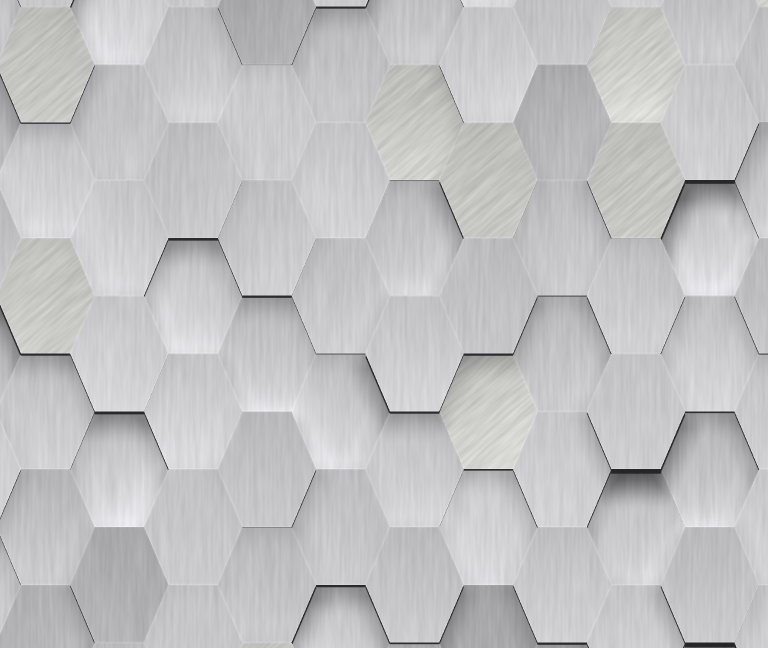
This pattern is drawn by a Shadertoy shader. Its source:

```glsl
// Wall of brushed metal hexagon tiles set at different depths.
// Each tile takes a height, tone and grain from a hash of its lattice cell;
// higher neighbours add a dark side face, a soft shadow and reflected light.

// Lengths are fractions of the canvas height.
const vec2 PITCH = vec2(0.1139, 0.0892);   // column spacing, half row spacing
const vec2 ORIGIN = vec2(0.0703, 0.0084);  // centre of cell (0, 0)
const float SIDE_DEPTH = 0.0075;
const float SHADOW_DROP = 0.032;
const float SHADOW_BLUR = 0.036;
const vec3 COOL_STEEL = vec3(0.996, 0.996, 1.012);
const vec3 WARM_STEEL = vec3(1.0, 1.0, 0.985);
const vec3 SIDE_COLOR = vec3(0.13, 0.13, 0.14);

// Three random values in 0..1 for an integer cell.
vec3 hash3(vec2 cell, float seed) {
    uvec3 v = uvec3(ivec3(vec3(cell, seed)));
    v = v * 1664525u + 1013904223u;
    v.x += v.y * v.z; v.y += v.z * v.x; v.z += v.x * v.y;
    v ^= v >> 16u;
    v.x += v.y * v.z; v.y += v.z * v.x; v.z += v.x * v.y;
    return vec3(v >> 8u) / 16777216.0;
}

float cornerSlope(vec2 cell, vec2 f, vec2 corner) {
    float angle = 6.2832 * hash3(cell + corner, 7.0).x;
    return dot(vec2(cos(angle), sin(angle)), f - corner);
}

float gradientNoise(vec2 p) {
    vec2 cell = floor(p), f = p - cell;
    vec2 u = f * f * f * (f * (f * 6.0 - 15.0) + 10.0);
    float low = mix(cornerSlope(cell, f, vec2(0, 0)), cornerSlope(cell, f, vec2(1, 0)), u.x);
    float high = mix(cornerSlope(cell, f, vec2(0, 1)), cornerSlope(cell, f, vec2(1, 1)), u.x);
    return mix(low, high, u.y);
}

float segmentDistance(vec2 p, vec2 a, vec2 b) {
    vec2 ab = b - a;
    return length(p - a - ab * clamp(dot(p - a, ab) / dot(ab, ab), 0.0, 1.0));
}

// Signed distance to the flat-topped hexagon that tiles the lattice.
float hexDistance(vec2 p) {
    p = abs(p);
    float radius = PITCH.x * 2.0 / 3.0;
    vec2 side = vec2(radius, 0.0), shoulder = vec2(0.5 * radius, PITCH.y);
    vec2 normal = normalize(vec2(PITCH.y, 0.5 * radius));
    float inside = max(p.y - PITCH.y, dot(p - side, normal));
    float d = min(segmentDistance(p, side, shoulder),
                  segmentDistance(p, shoulder, vec2(0.0, PITCH.y)));
    return d * sign(inside);
}

// Cells are integer pairs whose sum is even.
vec2 nearestCell(vec2 p) {
    vec2 g = p / PITCH;
    vec2 even = 2.0 * floor(0.5 * g + 0.5);
    vec2 odd = 2.0 * floor(0.5 * g) + 1.0;
    return hexDistance(p - even * PITCH) < hexDistance(p - odd * PITCH) ? even : odd;
}

float tileHeight(vec2 cell) {
    return hash3(cell, 1.0).x;
}

// Fine streaks running along the given angle from the vertical.
float brushedGrain(vec2 p, float angle) {
    float c = cos(angle), s = sin(angle);
    vec2 q = vec2(c * p.x - s * p.y, s * p.x + c * p.y);
    return 0.6 * gradientNoise(q * vec2(170.0, 9.0))
         + 0.4 * gradientNoise(q * vec2(290.0, 32.0));
}

vec3 metalColor(vec2 local, vec2 cell) {
    vec3 look = hash3(cell, 2.0), tilt = hash3(cell, 3.0);
    float diagonal = step(0.88, look.y);
    float tone = mix(0.755, 0.815, look.x);
    tone -= 0.09 * step(0.83, look.z) * (1.0 - diagonal);
    tone += dot(local / PITCH, vec2(tilt.x - 0.5, -0.35 - 0.5 * tilt.y)) * 0.05;
    vec2 grainPoint = local + 3.0 * tilt.xy;
    tone += brushedGrain(grainPoint, 0.85 * diagonal) * mix(0.07, 0.11, diagonal);
    return tone * mix(COOL_STEEL, WARM_STEEL, diagonal);
}

vec3 wallColor(vec2 p, float pixel) {
    vec2 cell = nearestCell(p);
    vec2 local = p - cell * PITCH;
    float height = tileHeight(cell);
    float light = 1.0, sideFace = 0.0;

    // The six neighbours: two in this column, two in each column beside it.
    for (int x = -1; x <= 1; x++) {
        for (int y = -1; y <= 1; y += 2) {
            vec2 offset = vec2(x, y * (2 - abs(x)));
            float rise = max(tileHeight(cell + offset) - height, 0.0);
            vec2 q = local - offset * PITCH;
            float shadowDistance = hexDistance(q + vec2(0.0, SHADOW_DROP * rise));
            float shadow = 1.0 - smoothstep(-SHADOW_BLUR, SHADOW_BLUR, shadowDistance);
            light *= 1.0 - 0.62 * rise * shadow;
            float faceDistance = hexDistance(q + vec2(0.0, SIDE_DEPTH * rise));
            float face = 1.0 - smoothstep(-pixel, pixel, faceDistance);
            sideFace = max(sideFace, face * smoothstep(0.05, 0.3, rise));
            light += 0.16 * rise * exp(-hexDistance(q) / 0.025) * step(offset.y, 0.0);
        }
    }

    // Thin polished rim just inside the outline.
    float rim = 1.0 - smoothstep(0.0005, 0.0025, -hexDistance(local));
    vec3 color = metalColor(local, cell) * light + 0.035 * rim;
    return mix(color, SIDE_COLOR, 0.92 * sideFace);
}

void mainImage(out vec4 fragColor, in vec2 fragCoord) {
    float pixel = 1.0 / iResolution.y;
    vec3 sum = vec3(0.0);
    for (int i = 0; i < 4; i++) {  // 2 x 2 samples smooth the tile edges
        vec2 jitter = vec2(i % 2, i / 2) * 0.5 - 0.25;
        sum += wallColor((fragCoord + jitter) * pixel - ORIGIN, 0.5 * pixel);
    }
    fragColor = vec4(clamp(sum * 0.25, 0.0, 1.0), 1.0);
}
```
